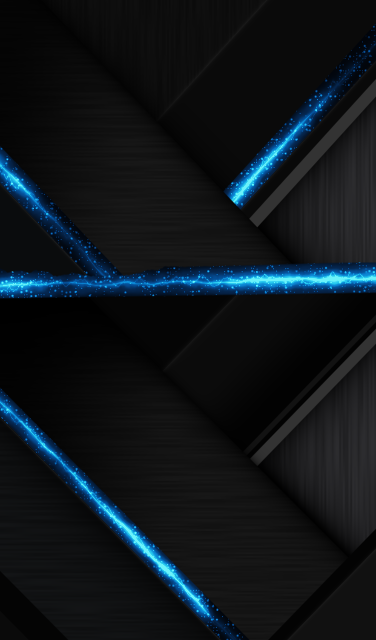
Write a Shadertoy shader that draws this background.

```glsl
// Dark brushed-metal panels crossed diagonally, with strips of electric blue light.

const vec2 SIZE = vec2(4.52, 7.68);   // working canvas, y measured downwards

float hash(vec2 p) {
    p = fract(p * vec2(0.1031, 0.1137));
    p += dot(p, p.yx + 33.33);
    return fract((p.x + p.y) * p.x * 7.31);
}

float noise(vec2 p) {
    vec2 i = floor(p), f = fract(p);
    f = f * f * (3.0 - 2.0 * f);
    return mix(mix(hash(i), hash(i + vec2(1, 0)), f.x),
               mix(hash(i + vec2(0, 1)), hash(i + vec2(1, 1)), f.x), f.y);
}

float fbm(vec2 p) {
    float sum = 0.0, amp = 0.5;
    for (int i = 0; i < 4; i++) {
        sum += amp * noise(p);
        p = p * 2.1 + 7.3;
        amp *= 0.5;
    }
    return sum;
}

// Smooth step across an edge, one pixel wide.
float fill(float d) {
    float w = 1.1 * SIZE.y / iResolution.y;
    return smoothstep(-w, w, d);
}

float stripe(float v, float lo, float hi) { return fill(v - lo) * fill(hi - v); }
float rim(float d, float w) { return exp(-abs(d) / w); }
float shade(float d, float w) { return 1.0 - exp(-max(d, 0.0) / w); }
float brushed(vec2 p) { return 0.82 + 0.36 * noise(p + 20.0); }

// Black through navy and azure to pale cyan.
vec3 electric(float e) {
    vec3 c = mix(vec3(0.005, 0.015, 0.035), vec3(0.02, 0.14, 0.29), smoothstep(0.0, 0.22, e));
    c = mix(c, vec3(0.02, 0.30, 0.58), smoothstep(0.2, 0.42, e));
    c = mix(c, vec3(0.04, 0.52, 0.83), smoothstep(0.4, 0.62, e));
    c = mix(c, vec3(0.15, 0.79, 0.94), smoothstep(0.6, 0.85, e));
    return mix(c, vec3(0.42, 0.95, 0.98), smoothstep(0.85, 1.1, e));
}

float sparks(vec2 p, float scale) {
    vec2 cell = floor(p * scale);
    float h = hash(cell + 3.0);
    vec2 center = 0.3 + 0.4 * vec2(hash(cell + 11.0), hash(cell + 29.0));
    return step(0.72, h) * h * smoothstep(0.38, 0.0, length(fract(p * scale) - center));
}

// t runs along the strip, v across it from -1 to 1.
vec3 energy(vec2 p, float t, float v, float power) {
    float cloud = fbm(p * 5.0 + 4.0);
    float halo = exp(-2.2 * v * v);
    float core = exp(-9.0 * abs(v + 0.25 * (noise(vec2(t * 6.0, 2.0)) - 0.5)));
    float bolt = exp(-16.0 * abs(v + 1.4 * (fbm(vec2(t * 7.0, 8.0)) - 0.45)));
    float e = power * (0.08 + halo * (0.15 + 0.75 * cloud) + 0.6 * core + 0.3 * bolt);
    e += 0.6 * (sparks(p, 17.0) + 0.6 * sparks(p + 5.0, 29.0)) * (0.35 + cloud);
    return electric(e);
}

vec3 upperPanels(vec2 p) {
    float a = p.y - 1.05 * p.x, b = p.y + 1.1 * p.x;
    float edge = -0.52 - a;
    // panels right of the broad band
    vec3 col = vec3(0.052) * brushed(p * vec2(50, 2));
    col = mix(col, vec3(0.04), fill(b - 3.53)) + 0.05 * rim(b - 3.53, 0.025);
    col *= 0.3 + 0.7 * shade(edge, 0.25);
    float power = mix(1.0, 0.1, smoothstep(2.9, 4.4, p.x));
    col = mix(col, energy(p, p.x, (b - 5.49) / 0.23, power), stripe(b, 5.25, 5.70));
    col = mix(col, vec3(0.035), fill(b - 5.70)) + 0.05 * rim(b - 5.71, 0.02);
    col = mix(col, vec3(0.2), fill(b - 5.92));
    vec3 metal = vec3(0.17, 0.17, 0.18) * brushed(p * vec2(45, 1.5));
    metal *= (0.3 + 0.7 * shade(b - 6.13, 0.35)) * shade(edge, 0.45);
    col = mix(col, metal, fill(b - 6.13));
    // broad band and the left strip
    float light = mix(0.018, 0.085, smoothstep(0.2, 2.3, p.x + 0.25 * p.y));
    vec3 band = vec3(light) * brushed(p * vec2(2, 50)) * (0.25 + 0.75 * shade(a + 0.52, 0.2));
    col = mix(col, band, fill(-edge));
    power = 0.22 + 0.7 * smoothstep(0.85, 0.0, p.x) + 0.25 * smoothstep(0.9, 1.4, p.x);
    col = mix(col, energy(p, p.x, (a - 1.98) / 0.23, power), stripe(a, 1.75, 2.20));
    col = mix(col, vec3(0.04, 0.046, 0.05), fill(a - 2.20));
    return col + 0.06 * rim(a - 2.21, 0.015);
}

vec3 lowerPanels(vec2 p) {
    float a = p.y - p.x, b = p.y + 1.03 * p.x, s = p.y - 1.01 * p.x;
    float edge = 2.5 - a;
    // panels right of the broad band
    vec3 panel = vec3(0.045) * (1.0 - 0.85 * smoothstep(7.1, 8.3, b));
    vec3 col = mix(vec3(0.02), panel, fill(b - 6.47)) + 0.05 * rim(b - 6.47, 0.025);
    col = mix(col, vec3(0.07), stripe(b, 8.43, 8.52));
    col = mix(col, vec3(0.2), fill(b - 8.60));
    vec3 metal = vec3(0.16, 0.16, 0.17) * brushed(p * vec2(45, 1.5));
    metal *= (0.35 + 0.65 * shade(b - 8.78, 0.35)) * shade(edge, 0.3);
    col = mix(col, metal, fill(b - 8.78));
    col *= 0.4 + 0.6 * shade(edge, 0.08);
    // broad band, its cut end and the corner panel
    float light = mix(0.012, 0.08, smoothstep(0.1, 2.3, p.x)) * smoothstep(3.5, 5.0, p.y);
    vec3 band = vec3(light) * brushed(p * vec2(2, 50)) * (0.25 + 0.75 * shade(-edge, 0.2));
    col = mix(col, band, fill(-edge));
    col = mix(col, vec3(0.012), fill(b - 11.0));
    col = mix(col, vec3(0.065), fill(b - 11.24)) + 0.05 * rim(b - 11.24, 0.02);
    // lower strip and the panels beneath it
    float power = (0.75 + 0.35 * smoothstep(0.8, 1.5, p.x)) * (1.0 - 0.85 * smoothstep(2.35, 2.6, p.x));
    col = mix(col, energy(p, p.x, (s - 4.82) / 0.18, power), stripe(s, 4.65, 5.0));
    vec3 base = vec3(0.065, 0.07, 0.075) * brushed(p * vec2(2, 45)) * (0.35 + 0.65 * shade(s - 5.0, 0.4));
    col = mix(col, base, fill(s - 5.0)) + 0.07 * rim(s - 5.01, 0.015);
    col = mix(col, vec3(0.015), fill(s - 6.85));
    return mix(col, vec3(0.04), fill(s - 7.33));
}

void mainImage(out vec4 fragColor, in vec2 fragCoord) {
    vec2 uv = fragCoord / iResolution.xy;
    vec2 p = vec2(uv.x, 1.0 - uv.y) * SIZE;
    float core = 3.43 - 0.02 * p.x;
    vec3 col = p.y < core ? upperPanels(p) : lowerPanels(p);
    // horizontal strip with a ragged upper edge
    float top = 3.24 + 0.08 * smoothstep(0.0, 1.3, p.x) - 0.12 * smoothstep(1.4, 2.1, p.x);
    top -= 0.05 * smoothstep(2.1, 4.5, p.x);
    top += 0.1 * (fbm(vec2(p.x * 9.0, 1.0)) - 0.45) * smoothstep(2.8, 1.5, p.x);
    float power = 0.5 + 0.35 * smoothstep(0.9, 0.0, p.x) + 0.65 * smoothstep(1.6, 3.8, p.x);
    vec3 beam = energy(p, p.x, (p.y - core) / 0.17, power);
    col = mix(col, beam, stripe(p.y, top, 3.58 - 0.015 * p.x));
    fragColor = vec4(col, 1.0);
}
```
